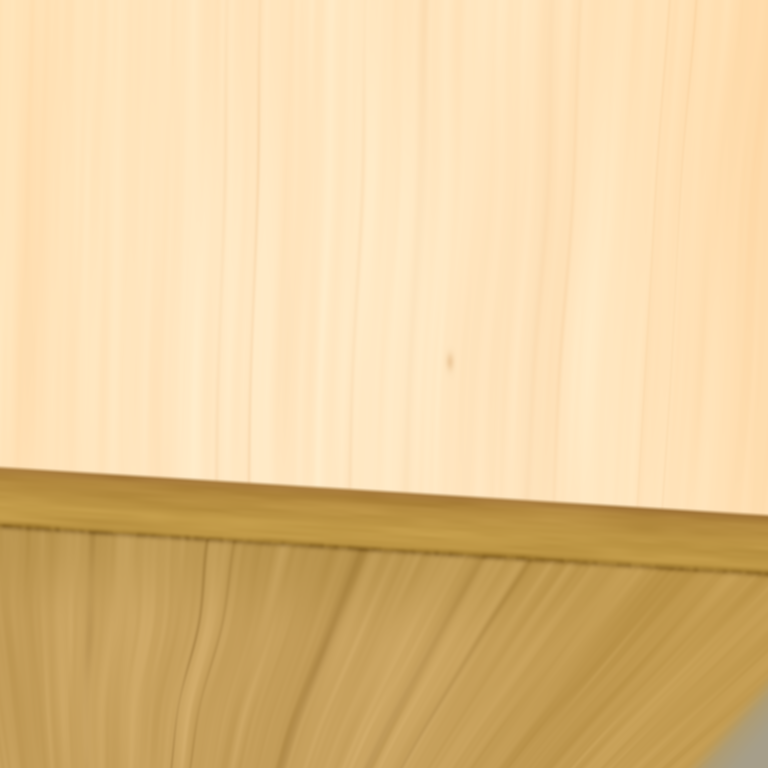
Reproduce this texture procedurally as a three.js fragment shader.

```glsl
varying vec2 vUv;

float hash(vec2 p) {
  vec3 q = fract(p.xyx * 0.1031);
  q += dot(q, q.yzx + 33.33);
  return fract((q.x + q.y) * q.z);
}

float noise(vec2 p) {
  vec2 cell = floor(p);
  vec2 f = fract(p);
  f = f * f * (3.0 - 2.0 * f);
  return mix(mix(hash(cell), hash(cell + vec2(1.0, 0.0)), f.x),
             mix(hash(cell + vec2(0.0, 1.0)), hash(cell + 1.0), f.x), f.y);
}

// Long fibres at three widths, centred on zero
float grain(vec2 p) {
  return 0.45 * noise(p * vec2(24.0, 1.5))
       + 0.35 * noise(p * vec2(75.0, 2.0) + 17.0)
       + 0.20 * noise(p * vec2(160.0, 4.0) + 41.0) - 0.5;
}

float vein(float across, float center, float width) {
  float d = (across - center) / width;
  return exp(-d * d);
}

vec3 topFace(vec2 p) {
  float wobble = 0.012 * (noise(p * vec2(3.0, 4.0) + 5.0) - 0.5);
  float across = p.x - (0.01 + 0.055 * p.x) * (p.y - 0.4) + wobble;
  float fibres = grain(vec2(across, p.y));

  // Paler in the middle and toward the front edge
  float warmth = smoothstep(0.15, 0.6, abs(p.x - 0.48)) * 0.75
               + 0.25 * smoothstep(0.55, 1.0, p.y);
  vec3 color = mix(vec3(1.0, 0.905, 0.758), vec3(1.0, 0.868, 0.68), warmth);
  color += fibres * vec3(0.01, 0.065, 0.105);

  float veins = vein(across, 0.322, 0.0025) + 0.7 * vein(across, 0.28, 0.003)
              + 0.6 * vein(across, 0.455, 0.003) + 0.6 * vein(across, 0.53, 0.007)
              + 0.7 * vein(across, 0.69, 0.006) + 0.6 * vein(across, 0.725, 0.003)
              + 0.5 * vein(across, 0.835, 0.002) + 0.5 * vein(across, 0.868, 0.002);
  color -= veins * (0.4 + 0.6 * noise(p * vec2(9.0, 5.0))) * vec3(0.02, 0.05, 0.07);

  // Small knot
  vec2 k = (p - vec2(0.586, 0.529)) / vec2(0.005, 0.011);
  return color - exp(-dot(k, k)) * vec3(0.06, 0.1, 0.13);
}

vec3 underside(vec2 p, float depth) {
  // Fibres fan out toward the right of the front edge
  float across = (p.x - 0.1 * depth) / (1.0 - depth);
  across += 0.012 * (noise(vec2(across * 4.0, depth * 9.0)) - 0.5);
  float fibres = grain(vec2(across, depth * 2.0) + 7.0);

  vec3 color = mix(vec3(0.735, 0.59, 0.315), vec3(0.775, 0.625, 0.36),
                   smoothstep(0.0, 0.13, depth));
  color = mix(color, vec3(0.76, 0.605, 0.31), smoothstep(0.4, 1.0, p.x));
  color += fibres * vec3(0.12, 0.125, 0.14);

  float veins = vein(across, 0.275, 0.003) + 0.8 * vein(across, 0.475, 0.009)
              + 0.6 * vein(across, 0.31, 0.003) + 0.6 * vein(across, 0.12, 0.006)
              + 0.7 * vein(across, 0.63, 0.008) + 0.7 * vein(across, 0.69, 0.005);
  color -= veins * (0.4 + 0.6 * noise(vec2(across * 8.0, depth * 14.0))) * vec3(0.10, 0.10, 0.09);

  // Blurred background past the far corner
  float beyond = p.x - 0.9 - 0.87 * p.y;
  vec3 backdrop = mix(vec3(0.69, 0.61, 0.43), vec3(0.65, 0.62, 0.54),
                      smoothstep(0.0, 0.07, beyond));
  return mix(color, backdrop, smoothstep(-0.012, 0.025, beyond));
}

vec3 frontEdge(vec2 p, float h) {
  // h runs from 0 at the lower rim to 1 at the upper rim
  vec3 color = mix(vec3(0.74, 0.585, 0.265), vec3(0.705, 0.54, 0.245), smoothstep(0.3, 0.95, h));
  color += (noise(vec2(p.x * 7.0, h * 6.0)) - 0.5) * vec3(0.06, 0.06, 0.05);
  color += (noise(vec2(p.x * 25.0, h * 16.0)) - 0.5) * 0.025;
  return color - vein(h, 1.0, 0.11) * vec3(0.07, 0.08, 0.03);
}

void main() {
  float upperRim = 0.391 - 0.0625 * vUv.x;
  float lowerRim = 0.315 - 0.0625 * vUv.x;
  float h = (vUv.y - lowerRim) / (upperRim - lowerRim);

  vec3 color = underside(vUv, max(lowerRim - vUv.y, 0.0));
  color = mix(color, frontEdge(vUv, h), smoothstep(-0.003, 0.003, vUv.y - lowerRim));

  // Speckled shadow along the lower rim
  float speckle = 0.6 + 0.4 * noise(vec2(vUv.x * 160.0, h * 5.0));
  color -= vein(vUv.y, lowerRim, 0.0045) * speckle * vec3(0.17, 0.16, 0.12);

  color = mix(color, topFace(vUv), smoothstep(-0.003, 0.004, vUv.y - upperRim));
  gl_FragColor = vec4(clamp(color, 0.0, 1.0), 1.0);
}
```
